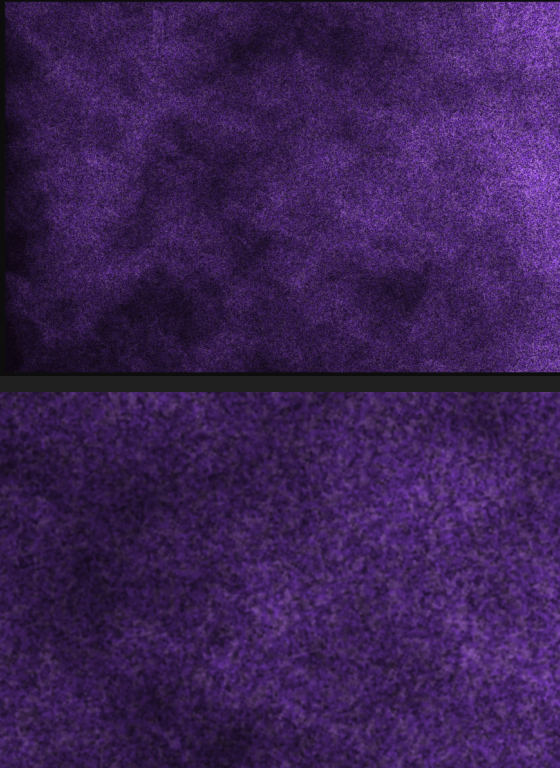
Top: the whole. Bottom: its middle third, enlarged.
Give the GLSL for this texture, as a Shadertoy shader.

```glsl
// Worn violet suede: a dark left side brightening to the right, mottled by
// warped cloud noise and pale scuffs, then covered with fine soft grain.
// A thin black frame runs along the left, top and bottom edges.

#define CLOUD_SCALE 3.8
#define CLOUD_DEPTH 0.40
#define PATCH_DEPTH 0.24
#define SCUFF_DEPTH 0.09
#define GRAIN_CELLS 260.0
#define GRAIN_DEPTH 0.68
#define BASE_TONE 0.315
#define VIVID vec3(0.64, 0.325, 1.00)
#define DULL vec3(0.74, 0.47, 0.98)
#define SHADOW vec3(0.012, 0.004, 0.010)
#define FRAME vec3(0.050, 0.050, 0.055)

float hash(vec2 p) {
    vec3 q = fract(p.xyx * vec3(0.1031, 0.1030, 0.0973));
    q += dot(q, q.yzx + 33.33);
    return fract((q.x + q.y) * q.z);
}

float noise(vec2 p) {
    vec2 cell = floor(p), f = fract(p);
    f = f * f * (3.0 - 2.0 * f);
    float low = mix(hash(cell), hash(cell + vec2(1, 0)), f.x);
    float high = mix(hash(cell + vec2(0, 1)), hash(cell + vec2(1, 1)), f.x);
    return mix(low, high, f.y);
}

const mat2 TURN = mat2(0.8, 0.6, -0.6, 0.8);

// Layered noise, normalised to 0..1
float fbm(vec2 p) {
    float sum = 0.0, weight = 0.5;
    for (int i = 0; i < 5; i++) {
        sum += weight * noise(p);
        p = TURN * p * 2.03 + 17.3;
        weight *= 0.55;
    }
    return sum / 1.055;
}

// Broad light: dark left edge, dim centre, bright right side
float lighting(vec2 uv) {
    float tone = BASE_TONE;
    tone -= 0.16 * exp(-uv.x / 0.06);
    tone -= 0.04 * exp(-pow((uv.x - 0.47) / 0.13, 2.0));
    tone -= 0.06 * (1.0 - smoothstep(0.0, 0.45, uv.y)) * (1.0 - smoothstep(0.2, 0.6, uv.x));
    tone += 0.13 * smoothstep(0.52, 0.92, uv.x);
    tone += 0.12 * smoothstep(0.84, 1.0, uv.x);
    return tone;
}

// Soft clouds, smaller blotches and thin brushed scuffs
float mottling(vec2 p) {
    vec2 warp = vec2(fbm(p * 5.0 + 3.1), fbm(p * 5.0 + 41.7)) - 0.5;
    float clouds = fbm((p + 0.3 * warp) * CLOUD_SCALE + 8.0) - 0.5;
    float patches = fbm((p + 0.12 * warp) * vec2(11.0, 14.0) + 60.0) - 0.5;
    vec2 brushed = TURN * (p + 0.15 * warp) * vec2(9.0, 24.0);
    float scuff = smoothstep(0.55, 0.85, fbm(brushed + 23.0));
    return CLOUD_DEPTH * clouds + PATCH_DEPTH * patches + SCUFF_DEPTH * scuff;
}

// Fine nap: three sizes of grain, centred on zero
float nap(vec2 p) {
    vec2 q = TURN * p * GRAIN_CELLS;
    float fine = noise(q + 100.0) - 0.5;
    float finer = noise(TURN * q * 1.5 + 310.0) - 0.5;
    float clumps = noise(q * 0.45 + 570.0) - 0.5;
    return 0.75 * fine + 0.75 * finer + 0.32 * clumps;
}

void mainImage(out vec4 fragColor, in vec2 fragCoord) {
    vec2 uv = fragCoord / iResolution.xy;
    vec2 p = fragCoord / iResolution.y;
    float pixel = 1.0 / iResolution.y;

    // Brightness of the cloth
    float tone = max(lighting(uv) + mottling(p), 0.07);
    tone *= max(1.0 + GRAIN_DEPTH * nap(p), 0.12);

    // Tint wanders between vivid and dusty violet from grain to grain
    float dust = noise(p * GRAIN_CELLS * 0.8 + 800.0);
    dust = smoothstep(0.35, 0.9, dust + 0.5 * (tone - 0.36));
    vec3 colour = SHADOW + tone * mix(VIVID, DULL, dust);

    // Frame on three sides
    float inset = min(p.x - 0.0136, min(p.y - 0.010, 0.995 - p.y));
    colour = mix(FRAME, colour, smoothstep(-pixel, pixel, inset));

    fragColor = vec4(clamp(colour, 0.0, 1.0), 1.0);
}
```
